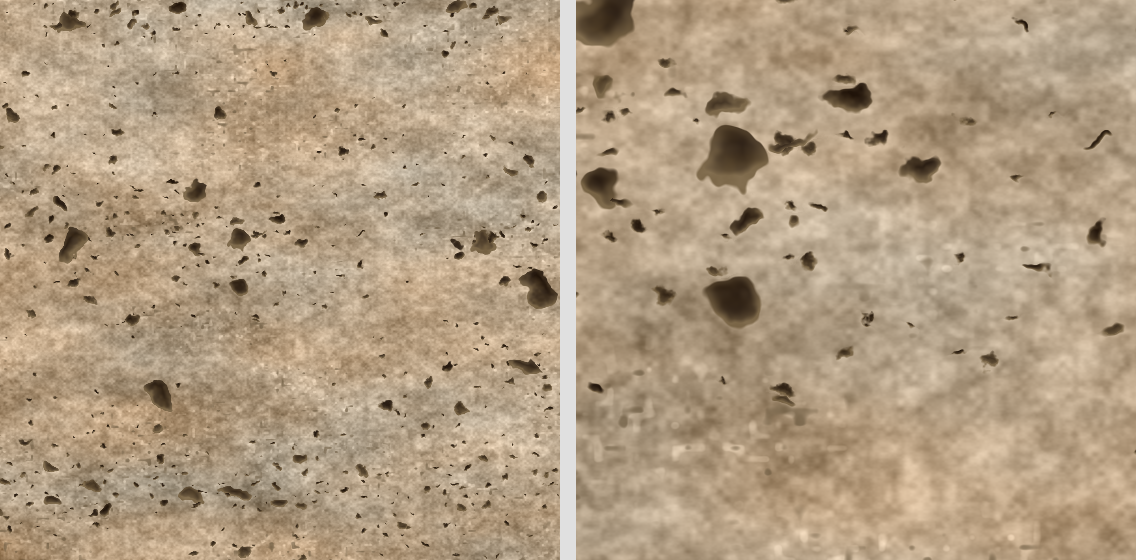
Left, the full canvas; right, a detail of the centre.
Give the GLSL for this texture, as a WebGL 2 fragment shader.

```glsl
#version 300 es
precision highp float;
// Travertine: warm beige stone with bedding streaks, mottling and grain.
// Three layers of jittered cells carve ragged pits that gather in horizontal
// beds; each pit is shaded dark under its upper lip and pale along its lower rim.

uniform vec2 u_resolution;
out vec4 fragColor;

const vec3 STONE = vec3(0.728, 0.640, 0.530);
const vec3 PIT_FLOOR = vec3(0.49, 0.41, 0.29);
const vec3 PIT_SHADOW = vec3(0.14, 0.09, 0.05);
const vec3 WARM_TINT = vec3(0.10, -0.01, -0.10);

// Beds of pits: height, half thickness and crowding
const vec4 BED_Y = vec4(0.13, 0.30, 0.62, 0.985);
const vec4 BED_WIDTH = vec4(0.05, 0.04, 0.12, 0.04);
const vec4 BED_STRENGTH = vec4(0.95, 0.40, 0.75, 1.0);

const float STREAK_AMOUNT = 0.24;
const float BLOTCH_AMOUNT = 0.26;
const float GRAIN_AMOUNT = 0.30;
const float FINE_AMOUNT = 0.11;
const float EDGE_SOFTNESS = 0.0013;
const float RIM_WIDTH = 0.003;
const float RIM_LIGHT = 0.09;

float hash(vec2 p) {
    return fract(sin(dot(p, vec2(127.1, 311.7))) * 43758.5453);
}

float noise(vec2 p) {
    vec2 cell = floor(p), f = fract(p);
    f = f * f * (3.0 - 2.0 * f);
    float low = mix(hash(cell), hash(cell + vec2(1, 0)), f.x);
    float high = mix(hash(cell + vec2(0, 1)), hash(cell + vec2(1, 1)), f.x);
    return mix(low, high, f.y);
}

float fbm(vec2 p) {
    float sum = 0.0, weight = 0.533;
    for (int i = 0; i < 4; i++) {
        sum += weight * noise(p);
        p = p * 2.03 + vec2(17.3, 9.1);
        weight *= 0.5;
    }
    return sum;
}

float bedDensity(float y) {
    vec4 offset = (y - BED_Y) / BED_WIDTH;
    return dot(exp(-offset * offset), BED_STRENGTH);
}

// Nearest pit: x edge distance, y height within pit, z darkness, w radius
vec4 pitLayer(vec2 p, float cells, vec2 radii, float sparse, float crowded, float seed) {
    vec2 g = p * cells;
    vec2 warp = vec2(fbm(g * 1.7 + seed), fbm(g * 1.7 + seed + 41.0)) - 0.5;
    g += warp * 0.75;
    vec4 nearest = vec4(1.0, 0.0, 0.0, 1.0);
    for (int j = -1; j <= 1; j++) {
        for (int i = -1; i <= 1; i++) {
            vec2 id = floor(g) + vec2(i, j);
            vec2 key = id + seed;
            vec2 centre = id + 0.2 + 0.6 * vec2(hash(key), hash(key + 31.7));
            vec2 place = centre / cells;
            float cluster = smoothstep(0.2, 0.65, noise(place * vec2(7.0, 11.0) + 5.0));
            float chance = (sparse + crowded * bedDensity(place.y)) * cluster;
            if (hash(key + 63.1) > chance) continue;

            float size = hash(key + 12.9);
            float radius = mix(radii.x, radii.y, size * size);
            float angle = (hash(key + 77.7) - 0.5) * 1.3;
            float c = cos(angle), s = sin(angle);
            vec2 q = mat2(c, -s, s, c) * (g - centre);
            q.y *= mix(0.95, 2.3, hash(key + 91.3));
            float edge = (length(q) - radius) / cells;
            if (edge < nearest.x)
                nearest = vec4(edge, q.y / radius, hash(key + 8.4), radius / cells);
        }
    }
    return nearest;
}

vec4 nearer(vec4 a, vec4 b) {
    return a.x < b.x ? a : b;
}

void main() {
    vec2 p = gl_FragCoord.xy / u_resolution.y;
    float soft = max(EDGE_SOFTNESS, 0.75 / u_resolution.y);
    float bed = bedDensity(p.y + 0.05 * (noise(p * 5.0) - 0.5));

    // Stone surface
    float grain = fbm(p * vec2(75.0, 100.0)) - 0.5;
    float tone = STREAK_AMOUNT * (fbm(p * vec2(2.5, 13.0) + 3.0) - 0.5)
               + BLOTCH_AMOUNT * (fbm(p * vec2(13.0, 20.0) + 8.0) - 0.5)
               + GRAIN_AMOUNT * grain
               + FINE_AMOUNT * (noise(p * 260.0) - 0.5);
    float warmth = fbm(p * vec2(4.0, 8.0) + 21.0) - 0.5 - 0.12 * (bed - 0.4);
    vec3 colour = STONE + tone - 0.025 * bed + WARM_TINT * warmth;

    // Pale crystal flecks and dark pinholes in rough patches
    float rough = smoothstep(0.42, 0.68, fbm(p * vec2(7.0, 12.0) + 33.0));
    float fleck = smoothstep(0.72, 0.92, noise(p * vec2(130.0, 150.0) + 50.0));
    float pinhole = smoothstep(0.80, 0.95, noise(p * vec2(105.0, 135.0) + 90.0));
    colour += 0.11 * fleck * rough;
    colour = mix(colour, PIT_FLOOR * 0.85, 0.65 * pinhole * rough);

    // Pits, large to small
    vec4 pit = pitLayer(p, 13.0, vec2(0.17, 0.42), 0.0, 0.62, 3.0);
    pit = nearer(pit, pitLayer(p, 27.0, vec2(0.13, 0.36), 0.10, 0.38, 140.0));
    pit = nearer(pit, pitLayer(p, 56.0, vec2(0.13, 0.35), 0.12, 0.22, 270.0));

    float lower = smoothstep(0.5, -0.9, pit.y);
    float rim = exp(-max(pit.x, 0.0) / RIM_WIDTH);
    colour += RIM_LIGHT * rim * (lower - 0.25);

    float depth = smoothstep(0.0, 0.6 * pit.w, -pit.x);
    float shadow = 0.05 + 0.5 * pit.y + 0.5 * depth + 0.55 * (pit.z - 0.35) + 0.5 * grain;
    vec3 inside = mix(PIT_FLOOR, PIT_SHADOW, clamp(shadow, 0.0, 1.0)) + 0.12 * grain;
    colour = mix(colour, inside, smoothstep(soft, -soft, pit.x));

    fragColor = vec4(clamp(colour, 0.0, 1.0), 1.0);
}
```
